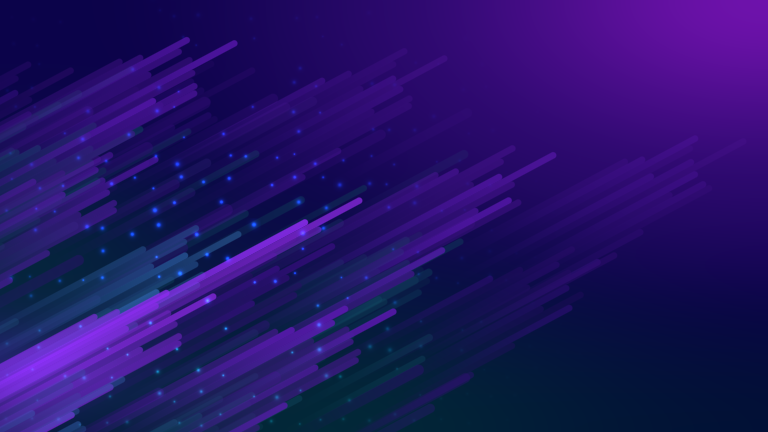
Reproduce this background procedurally as a WebGL 1 fragment shader.

```glsl
precision highp float;

uniform vec2 u_resolution;

// Backdrop colours
const vec3 MAGENTA = vec3(0.43, 0.07, 0.67);
const vec3 PURPLE = vec3(0.20, 0.04, 0.46);
const vec3 NAVY = vec3(0.045, 0.01, 0.29);
const vec3 MIDNIGHT = vec3(0.005, 0.055, 0.21);
const vec3 DEEP_TEAL = vec3(0.01, 0.18, 0.22);

// Streak and spark colours
const vec3 VIOLET = vec3(0.53, 0.16, 0.90);
const vec3 PLUM = vec3(0.34, 0.09, 0.66);
const vec3 INDIGO = vec3(0.20, 0.05, 0.47);
const vec3 STEEL = vec3(0.17, 0.36, 0.62);
const vec3 SEA = vec3(0.06, 0.27, 0.36);
const vec3 SPARK_BLUE = vec3(0.08, 0.28, 1.0);
const vec3 SPARK_CYAN = vec3(0.05, 0.75, 0.85);

// Geometry, in canvas heights
const vec2 DIRECTION = vec2(0.882, 0.471);
const float LANE_PITCH = 0.0146;
const float LANE_RADIUS = 0.0075;
const float SPARK_CELL = 0.055;

float hash(vec2 p) {
  return fract(sin(dot(p, vec2(127.1, 311.7))) * 43758.5);
}

// Soft elliptical falloff
float glow(vec2 p, vec2 center, vec2 size) {
  vec2 q = (p - center) / size;
  return exp(-dot(q, q));
}

// x runs along the streaks, y across them towards the lower right
vec2 streakSpace(vec2 p) {
  return vec2(dot(p, DIRECTION), dot(p, vec2(DIRECTION.y, -DIRECTION.x)));
}

// Round-headed bar with its tip at the origin and a fading tail
float streak(vec2 q, float radius, float tail) {
  float d = length(vec2(max(q.x + radius, 0.0), q.y)) - radius;
  float edge = 0.8 / u_resolution.y;
  return (1.0 - smoothstep(-edge, edge, d)) * smoothstep(-tail, 0.0, q.x);
}

// Bundle of parallel streaks with staggered heads
void plume(inout vec3 col, vec2 p, vec2 tip, float tail, float lanes, vec3 ink, float opacity) {
  vec2 q = streakSpace(p - tip);
  for (int i = -6; i <= 6; i++) {
    float k = float(i);
    float side = abs(k);
    float r = hash(vec2(k, tip.x * 7.0 + tip.y));
    float wave = sin(0.83 * k);
    float setback = 0.17 * wave * wave + 0.016 * side
      + 0.05 * max(k - 3.0, 0.0) + 0.03 * r * min(side, 1.0);
    float body = streak(q + vec2(setback, -k * LANE_PITCH), LANE_RADIUS, tail);
    float strength = mix(0.55 + 0.45 * r, 1.0, step(side, 0.5));
    col = mix(col, ink * (0.85 + 0.25 * r), body * strength * opacity * step(side, lanes));
  }
}

vec3 backdrop(vec2 p, float aspect) {
  float d = length((p - vec2(aspect, 1.0)) * vec2(0.6, 1.2));
  vec3 col = mix(MAGENTA, PURPLE, smoothstep(0.0, 0.52, d));
  col = mix(col, NAVY, smoothstep(0.35, 0.95, d));
  col = mix(col, MIDNIGHT, 1.0 - smoothstep(0.0, 0.42, p.y));
  col = mix(col, DEEP_TEAL, 0.8 * glow(p, vec2(0.75, 0.0), vec2(0.65, 0.36)));
  return mix(col, DEEP_TEAL, 0.75 * glow(p, vec2(0.05, 0.38), vec2(0.42, 0.25)));
}

// Faint scattered streaks filling the lower left
void undergrowth(inout vec3 col, vec2 p) {
  for (int i = 0; i < 48; i++) {
    float n = float(i);
    vec2 tip = vec2(hash(vec2(n, 1.7)) * 1.1, hash(vec2(n, 5.3)) * 0.85);
    float r = hash(vec2(n, 9.1));
    vec3 ink = mix(SEA, INDIGO, smoothstep(0.35, 0.65, r));
    col = mix(col, ink, 0.4 * streak(streakSpace(p - tip), 0.006 + 0.008 * r, 0.4));
  }
}

// One jittered point of light per cell
vec3 sparks(vec2 p) {
  vec2 cell = floor(p / SPARK_CELL);
  vec2 center = 0.25 + 0.5 * vec2(hash(cell), hash(cell + 17.3));
  float d = length(p / SPARK_CELL - cell - center);
  float r = hash(cell + 41.9);
  float size = 0.025 + 0.06 * r * r;
  float light = exp(-d * d / (size * size)) + 0.3 * exp(-d * d / (size * size * 5.0));
  float zone = glow(p, vec2(0.48, 0.42), vec2(0.36, 0.33));
  vec3 tint = mix(SPARK_CYAN, SPARK_BLUE, smoothstep(0.15, 0.4, p.y));
  return tint * light * step(0.45, r) * zone;
}

void main() {
  vec2 p = gl_FragCoord.xy / u_resolution.y;
  vec3 col = backdrop(p, u_resolution.x / u_resolution.y);
  undergrowth(col, p);

  // Distant bundles
  plume(col, p, vec2(0.17, 0.84), 0.4, 6.0, INDIGO, 0.55);
  plume(col, p, vec2(0.59, 0.84), 0.4, 6.0, INDIGO, 0.35);
  plume(col, p, vec2(1.727, 0.676), 0.55, 6.0, PLUM, 0.30);
  plume(col, p, vec2(1.428, 0.412), 0.5, 6.0, INDIGO, 0.50);
  plume(col, p, vec2(1.035, 0.868), 0.65, 6.0, PLUM, 0.45);
  plume(col, p, vec2(0.331, 0.704), 0.5, 6.0, SEA, 0.50);
  plume(col, p, vec2(1.072, 0.444), 0.5, 6.0, SEA, 0.40);
  plume(col, p, vec2(0.699, 0.081), 0.5, 6.0, SEA, 0.60);

  // Middle bundles
  plume(col, p, vec2(0.549, 0.903), 0.8, 6.0, PLUM, 0.75);
  plume(col, p, vec2(1.287, 0.644), 0.75, 6.0, PLUM, 0.70);
  plume(col, p, vec2(0.366, 0.634), 0.55, 6.0, PLUM, 0.60);
  plume(col, p, vec2(0.775, 0.433), 0.7, 4.0, INDIGO, 0.75);
  plume(col, p, vec2(0.917, 0.282), 0.7, 6.0, PLUM, 0.85);
  plume(col, p, vec2(0.558, 0.461), 0.55, 5.0, STEEL, 0.75);

  // Bright foreground
  plume(col, p, vec2(0.838, 0.539), 1.35, 1.0, VIOLET, 0.90);
  plume(col, p, vec2(0.500, 0.317), 1.20, 6.0, VIOLET, 0.90);
  plume(col, p, vec2(0.289, 0.125), 0.4, 4.0, STEEL, 0.45);
  col += 0.22 * VIOLET * glow(p, vec2(0.0, 0.14), vec2(0.3, 0.12));

  gl_FragColor = vec4(col + sparks(p), 1.0);
}
```
